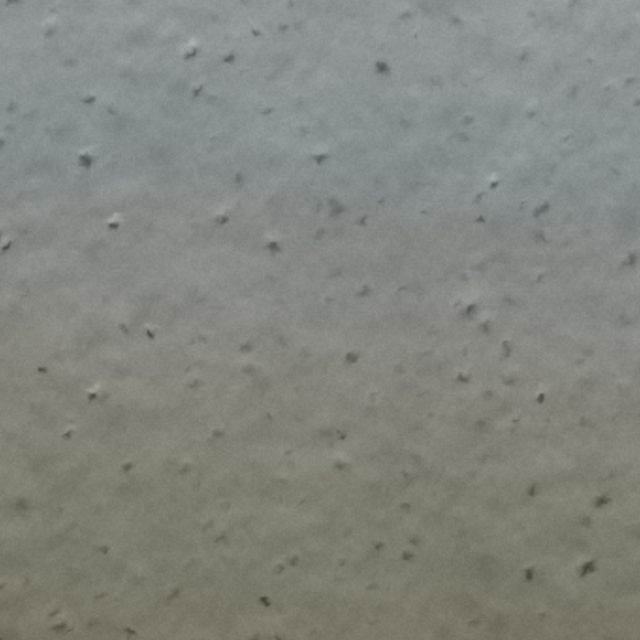
Reproduce this texture procedurally as a Shadertoy shader.

```glsl
float hash(vec2 p) {
    vec3 q = fract(vec3(p.xyx) * 0.1031);
    q += dot(q, q.yzx + 33.33);
    return fract((q.x + q.y) * q.z);
}

float noise(vec2 p) {
    vec2 cell = floor(p), f = fract(p);
    f = f * f * (3.0 - 2.0 * f);
    float low = mix(hash(cell), hash(cell + vec2(1, 0)), f.x);
    float high = mix(hash(cell + vec2(0, 1)), hash(cell + vec2(1, 1)), f.x);
    return mix(low, high, f.y);
}

float fbm(vec2 p) {
    float sum = 0.0, weight = 0.5;
    for (int i = 0; i < 4; i++) {
        sum += weight * (noise(p) - 0.5);
        p = mat2(0.8, 0.6, -0.6, 0.8) * p * 2.03 + 17.3;
        weight *= 0.55;
    }
    return sum;
}

// Scattered dents: dark core with a fainter pale lip above it
float dents(vec2 uv, float cells, float size, float rarity, float seed) {
    vec2 home = floor(uv * cells);
    float shade = 0.0;
    for (int y = -1; y <= 1; y++)
    for (int x = -1; x <= 1; x++) {
        vec2 id = home + vec2(x, y);
        vec2 key = id + seed;
        vec2 center = (id + vec2(hash(key + 3.7), hash(key + 41.2))) / cells;
        float strength = pow(hash(key + 77.7), rarity);
        float radius = size * mix(0.65, 1.3, hash(key + 12.9));
        vec2 d = (uv - center) / radius;
        d.y += (hash(key + 63.1) - 0.7) * 0.8 * d.x;
        d.x *= 0.85;
        vec2 lip = (d - vec2(hash(key + 5.3) - 0.5, 1.7)) * vec2(0.65, 0.85);
        float light = 0.55 * hash(key + 29.4);
        shade += strength * (light * exp(-dot(lip, lip)) - exp(-dot(d, d)));
    }
    return shade;
}

// Warm olive at the bottom, grey in the middle, cool blue-grey on top
vec3 wallGradient(float h) {
    vec3 color = mix(vec3(0.465, 0.452, 0.392), vec3(0.508, 0.506, 0.458), smoothstep(-0.08, 0.38, h));
    color = mix(color, vec3(0.528, 0.532, 0.510), smoothstep(0.25, 0.56, h));
    color = mix(color, vec3(0.522, 0.550, 0.548), smoothstep(0.5, 0.76, h));
    return mix(color, vec3(0.565, 0.588, 0.594), smoothstep(0.66, 1.02, h));
}

void mainImage(out vec4 fragColor, in vec2 fragCoord) {
    vec2 uv = fragCoord / iResolution.xy;
    float tilt = 0.08 * (uv.x - 0.5) * sin(3.14159 * uv.y);
    vec3 color = wallGradient(uv.y + tilt + 0.1 * fbm(uv * 4.0));

    // Ragged edges for the dents
    vec2 warp = vec2(noise(uv * 110.0), noise(uv * 110.0 + 50.0)) - 0.5;
    vec2 p = uv + 0.009 * warp;
    float patches = smoothstep(0.25, 0.75, noise(uv * 5.0 + 8.0));

    float relief = 0.24 * dents(p, 12.0, 0.0075, 3.5, 11.0);
    relief += 0.12 * dents(p, 22.0, 0.007, 2.5, 130.0) * mix(0.4, 1.0, patches);
    relief += 0.04 * dents(p, 15.0, 0.017, 1.8, 270.0);

    // Soft mottling lit from above, in short slanted patches
    vec2 m = mat2(0.95, -0.3, 0.3, 0.95) * uv * vec2(24.0, 28.0);
    relief += 0.07 * (fbm(m) - fbm(m + vec2(0.1, 0.5)));
    relief += 0.045 * fbm(uv * 11.0 + 31.0);

    // Fine sensor grain
    float grain = noise(uv * 340.0) + 0.6 * noise(uv * 160.0 + 90.0) - 0.8;
    relief += 0.03 * grain;

    fragColor = vec4(color + relief, 1.0);
}
```
